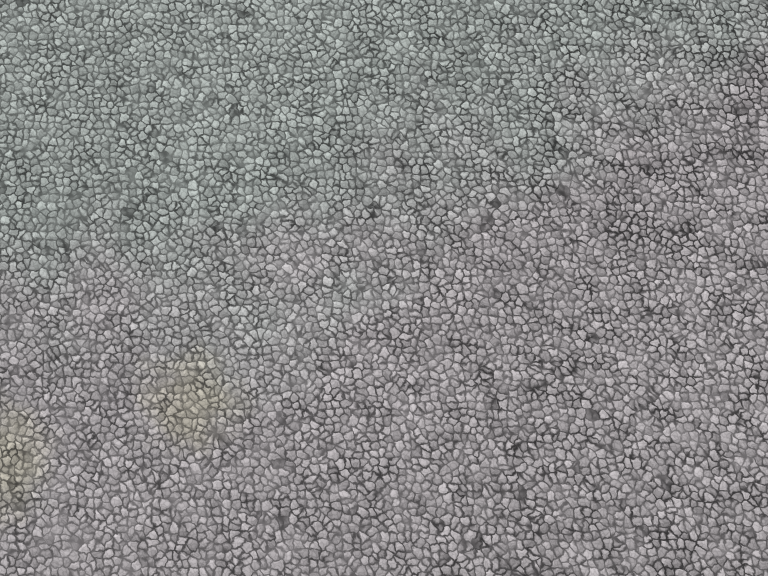
This texture is drawn by a WebGL 2 fragment shader. Its source:

```glsl
#version 300 es
precision highp float;
// Draws a soft grey cut-pile carpet of small tufts with dark crevices and faint tints.

uniform vec2 u_resolution;
out vec4 outColor;

const float TUFTS_PER_HEIGHT = 70.0;
const vec2 LIGHT_DIRECTION = vec2(-0.5, 0.86);

vec2 hash2(vec2 cell) {
  vec3 q = fract(cell.xyx * vec3(0.1031, 0.1030, 0.0973));
  q += dot(q, q.yzx + 33.33);
  return fract((q.xx + q.yz) * q.zy);
}

// Smooth drifting variation in about -1..1, from rotated sines.
float layeredSines(vec2 p) {
  float sum = 0.0;
  float weight = 0.5;
  for (int i = 0; i < 4; i++) {
    sum += weight * sin(p.x + 1.7 * sin(p.y * 0.8)) * cos(p.y + 1.3 * sin(p.x * 0.7));
    p = mat2(0.8, 0.6, -0.6, 0.8) * p * 1.83 + 2.7;
    weight *= 0.6;
  }
  return sum;
}

// Cellular noise: x = distance from the border, y = random value of the cell,
// zw = offset from the cell's seed.
vec4 cellular(vec2 p) {
  vec2 base = floor(p);
  float nearest = 9.0;
  float second = 9.0;
  vec2 offset = vec2(0.0);
  vec2 id = base;
  for (int y = -1; y <= 1; y++) {
    for (int x = -1; x <= 1; x++) {
      vec2 cell = base + vec2(x, y);
      vec2 toSeed = p - cell - mix(vec2(0.05), vec2(0.95), hash2(cell));
      float d = length(toSeed);
      if (d < nearest) {
        second = nearest;
        nearest = d;
        offset = toSeed;
        id = cell;
      } else {
        second = min(second, d);
      }
    }
  }
  return vec4(second - nearest, hash2(id + 71.0).x, offset);
}

// Long slanted furrows where the pile parts, 0..1.
float furrows(vec2 p, float scale) {
  vec2 along = normalize(vec2(0.8, -0.6));
  vec2 q = vec2(dot(p, along) * 0.45, dot(p, vec2(-along.y, along.x)));
  q += 0.03 * layeredSines(p * 19.0);
  return 1.0 - smoothstep(0.0, 0.3, cellular(q * scale + 40.0).x);
}

// Brightness of the pile; p spans 0..1 over the canvas height.
float pileTone(vec2 p, float density) {
  vec2 q = p * density * mix(0.95, 1.08, p.y) + 100.0;
  q += 0.28 * vec2(layeredSines(q * 1.9), layeredSines(q.yx * 2.1 + 9.0));
  vec4 tuft = cellular(q);
  vec4 fibre = cellular(q * 2.1 + 17.0);

  float furrow = furrows(p, 15.0) * smoothstep(0.1, 1.2, p.x);
  float depth = 0.5 + 0.6 * layeredSines(q * 0.75 + 5.0) + 0.35 * furrow;
  float crevice = mix(0.49, 0.24, clamp(depth, 0.0, 1.0));

  float body = 0.645 + 0.15 * (tuft.y - 0.5);
  body += 0.12 * dot(tuft.zw, LIGHT_DIRECTION);
  body += 0.08 * (fibre.y - 0.5) + 0.07 * (smoothstep(0.0, 0.4, fibre.x) - 0.6);

  float tone = mix(crevice, body, smoothstep(0.0, 0.36, tuft.x));
  return tone - 0.035 * furrow + 0.025 * layeredSines(p * 5.0);
}

// Soft round stain, 0..1.
float stain(vec2 p, vec2 centre, float radius) {
  float d = length(p - centre) + 0.03 * layeredSines(p * 30.0);
  return 1.0 - smoothstep(0.2 * radius, radius, d);
}

// Cool green upper left, faint mauve elsewhere, with olive stains.
vec3 pileTint(vec2 p) {
  vec3 green = vec3(0.975, 1.015, 0.995);
  vec3 mauve = vec3(1.015, 0.988, 1.0);
  vec3 olive = vec3(1.03, 1.0, 0.89);
  float drift = p.y - 0.45 * p.x - 0.3 + 0.25 * layeredSines(p * 6.0);
  vec3 tint = mix(mauve, green, smoothstep(-0.15, 0.3, drift));
  float soil = max(stain(p, vec2(0.33, 0.3), 0.12), stain(p, vec2(0.0, 0.2), 0.13));
  return mix(tint, olive, 0.65 * soil);
}

void main() {
  // Average four samples per pixel for soft edges.
  float tone = 0.0;
  for (int i = 0; i < 4; i++) {
    vec2 shift = vec2(i % 2, i / 2) * 0.5 - 0.25;
    tone += 0.25 * pileTone((gl_FragCoord.xy + shift) / u_resolution.y, TUFTS_PER_HEIGHT);
  }
  vec3 color = tone * pileTint(gl_FragCoord.xy / u_resolution.y);
  outColor = vec4(clamp(color, 0.0, 1.0), 1.0);
}
```
